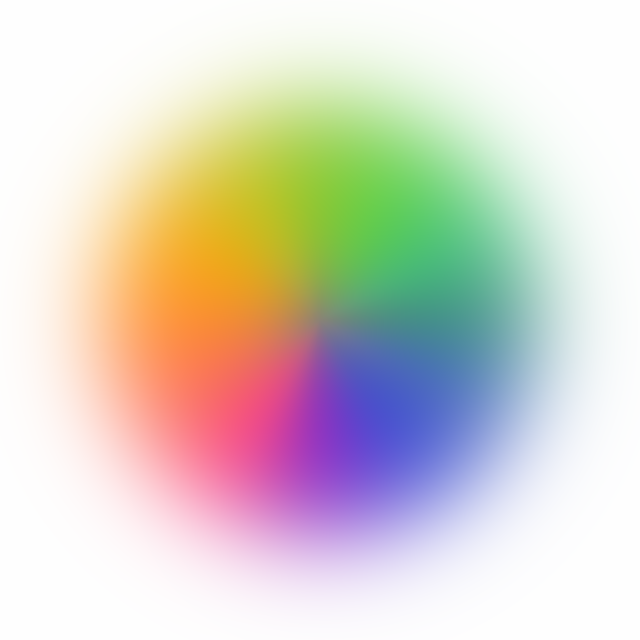
This background is drawn by a Shadertoy shader. Its source:

```glsl
// A soft colour wheel glowing on white: hues run around the centre,
// melt into grey at the hub and fade out through a Gaussian-blurred rim.
// Twelve evenly spaced hue stops are joined by a periodic cubic spline.

#define CENTER vec2(0.5)
#define RIM_RADIUS 0.33
#define BLUR 0.075
#define HUB_SIZE 0.098
#define HUB_COLOR vec3(0.54, 0.51, 0.46)
#define PAPER vec3(0.996)

const float TAU = 6.2831853;
const int STOPS = 12;

// Hue stops, counterclockwise from the right.
const vec3 WHEEL[STOPS] = vec3[STOPS](
    vec3(0.24, 0.56, 0.54), vec3(0.26, 0.74, 0.45), vec3(0.36, 0.81, 0.29),
    vec3(0.54, 0.79, 0.18), vec3(0.78, 0.75, 0.10), vec3(0.95, 0.66, 0.07),
    vec3(1.00, 0.55, 0.17), vec3(0.99, 0.42, 0.34), vec3(0.93, 0.26, 0.54),
    vec3(0.56, 0.18, 0.76), vec3(0.28, 0.28, 0.82), vec3(0.26, 0.40, 0.74));

// Catmull-Rom interpolation around the wheel; turn is in [0, 1).
vec3 wheelColor(float turn) {
    float position = turn * float(STOPS);
    int i = int(floor(position));
    float t = fract(position);
    vec3 a = WHEEL[(i + STOPS - 1) % STOPS];
    vec3 b = WHEEL[i % STOPS];
    vec3 c = WHEEL[(i + 1) % STOPS];
    vec3 d = WHEEL[(i + 2) % STOPS];
    vec3 curve = b + 0.5 * t * (c - a
        + t * (2.0 * a - 5.0 * b + 4.0 * c - d
        + t * (3.0 * (b - c) + d - a)));
    return clamp(curve, 0.0, 1.0);
}

// Close approximation of the Gaussian cumulative distribution.
float gaussianEdge(float z) {
    return 1.0 / (1.0 + exp(-z * (1.5976 + 0.07056 * z * z)));
}

void mainImage(out vec4 fragColor, in vec2 fragCoord) {
    // Square canvas units, centred on the wheel.
    vec2 p = (fragCoord - iResolution.xy * CENTER)
           / min(iResolution.x, iResolution.y);
    float radius = length(p);
    float angle = radius > 0.0 ? atan(p.y, p.x) : 0.0;

    // Colour wheel with a blended hub.
    vec3 hue = wheelColor(fract(angle / TAU));
    vec3 color = mix(HUB_COLOR, hue, tanh(radius / HUB_SIZE));

    // Feathered rim over the paper.
    float coverage = gaussianEdge((RIM_RADIUS - radius) / BLUR);
    fragColor = vec4(mix(PAPER, color, coverage), 1.0);
}
```
